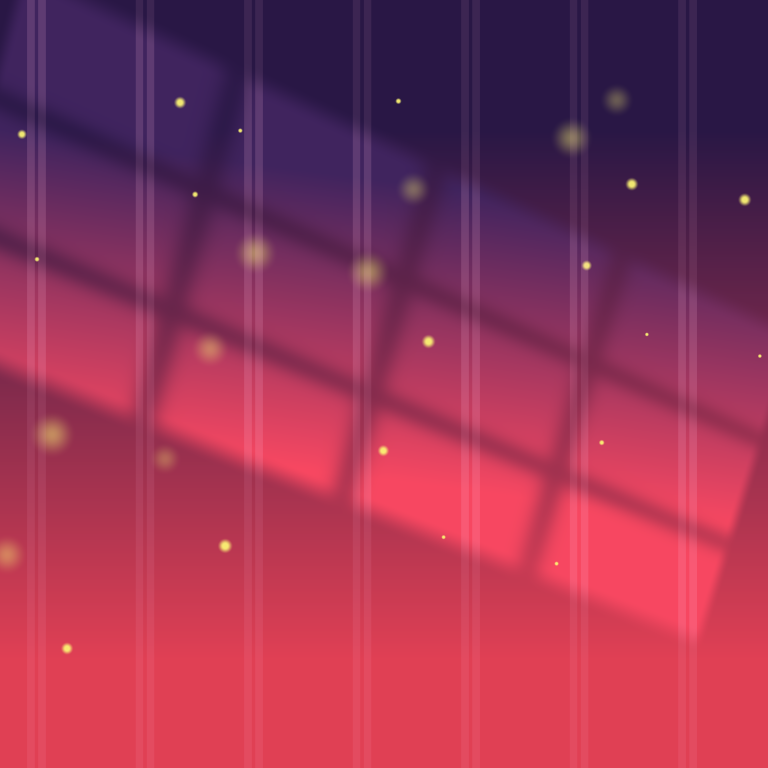
Reproduce this background procedurally as a WebGL 2 fragment shader.

```glsl
#version 300 es
precision highp float;
// Dusk-coloured wall: a slanted patch of window light, cut by soft mullion shadows,
// lies over a vertical gradient. Paired translucent stripes repeat across it, and
// fireflies are scattered by a low-discrepancy sequence. Canvas spans 0..1.

uniform vec2 u_resolution;
out vec4 outColor;

// Colours
const vec3 DUSK = vec3(0.16, 0.09, 0.27);
const vec3 CORAL = vec3(0.88, 0.25, 0.33);
const vec3 LIT_VIOLET = vec3(0.25, 0.14, 0.37);
const vec3 LIT_ROSE = vec3(0.97, 0.28, 0.38);
const vec3 STRIPE_TINT = vec3(1.0, 0.72, 0.86);
const vec3 FIREFLY = vec3(0.98, 0.95, 0.45);

// Gradient limits, measured down from the top
const vec2 WALL_RANGE = vec2(0.17, 0.86);
const vec2 LIT_RANGE = vec2(0.17, 0.56);
const float LIT_TILT = 0.13;

// Window light: edge lines as (offset, slope), then panes
const vec2 UPPER_EDGE = vec2(-0.052, 0.475);
const vec2 LOWER_EDGE = vec2(0.475, 0.395);
const float LEAN = 0.124;
const float FIRST_COLUMN = 0.0326;
const float COLUMN_STEP = 0.2865;
const float COLUMN_SHRINK = 0.0091;
const float COLUMNS = 4.0;
const float ROWS = 2.9;
const vec2 BAR_WIDTH = vec2(0.075, 0.11);
const float BAR_SHADE = 0.8;
const float EDGE_BLUR = 0.04;

// Stripe pairs
const float STRIPE_PERIOD = 0.1413;
const float STRIPE_CENTER = 0.0475;
const float STRIPE_OFFSET = 0.0072;
const float STRIPE_HALF_WIDTH = 0.0049;

// Fireflies
const int FIREFLY_COUNT = 27;
const vec2 FIREFLY_STEP = vec2(0.7549, 0.5698);
const vec2 FIREFLY_SPAN = vec2(0.13, 0.72);

// Soft dark bar along the nearest inner grid line
float barShadow(float cell, float lastLine, float width) {
  float d = (cell - clamp(round(cell), 1.0, lastLine)) / width;
  return 1.0 - BAR_SHADE * exp(-d * d);
}

// Slanted panes whose columns narrow to the right
float windowLight(vec2 p) {
  float upper = UPPER_EDGE.x + UPPER_EDGE.y * p.x;
  float lower = LOWER_EDGE.x + LOWER_EDGE.y * p.x;
  float v = (p.y - upper) / (lower - upper);
  float u = p.x + LEAN * v - FIRST_COLUMN;
  float root = sqrt(max(COLUMN_STEP * COLUMN_STEP - 4.0 * COLUMN_SHRINK * u, 0.0));
  float column = (COLUMN_STEP - root) / (2.0 * COLUMN_SHRINK);
  vec2 low = smoothstep(-EDGE_BLUR, EDGE_BLUR, vec2(column, v));
  vec2 high = smoothstep(-EDGE_BLUR, EDGE_BLUR, vec2(COLUMNS - column, 1.0 - v));
  float patchMask = low.x * low.y * high.x * high.y;
  return patchMask * barShadow(column, COLUMNS - 1.0, BAR_WIDTH.x)
                   * barShadow(v * ROWS, 2.0, BAR_WIDTH.y);
}

float stripePair(float x, float pixel) {
  float d = fract((x - STRIPE_CENTER) / STRIPE_PERIOD + 0.5) - 0.5;
  d = abs(abs(d * STRIPE_PERIOD) - STRIPE_OFFSET) - STRIPE_HALF_WIDTH;
  return 1.0 - smoothstep(-0.5 * pixel, 0.5 * pixel, d);
}

// Every third firefly is a wide haze, a bright dot or a tiny spark
vec3 addFireflies(vec3 color, vec2 p, float pixel) {
  for (int i = 0; i < FIREFLY_COUNT; i++) {
    vec2 r = fract(FIREFLY_STEP * float(i + 1) + vec2(0.46, 0.18));
    vec2 center = vec2(r.x, FIREFLY_SPAN.x + FIREFLY_SPAN.y * pow(r.y, 1.5));
    float vary = fract(float(i) * 0.618);
    int kind = i % 3;
    float radius = kind == 0 ? mix(0.022, 0.032, vary)
                 : kind == 1 ? mix(0.007, 0.011, vary) : mix(0.003, 0.005, vary);
    float core = kind == 0 ? 0.0 : 0.25 * radius;
    float opacity = kind == 0 ? mix(0.28, 0.48, vary) : 0.95;
    float glow = 1.0 - smoothstep(core, max(radius, pixel), distance(p, center));
    color = mix(color, FIREFLY, opacity * glow);
  }
  return color;
}

void main() {
  vec2 p = gl_FragCoord.xy / u_resolution;
  p.y = 1.0 - p.y;
  float pixel = 1.0 / min(u_resolution.x, u_resolution.y);

  // Wall gradient and the light lying on it
  float wallT = clamp((p.y - WALL_RANGE.x) / (WALL_RANGE.y - WALL_RANGE.x), 0.0, 1.0);
  float litY = p.y - LIT_TILT * p.x;
  float litT = clamp((litY - LIT_RANGE.x) / (LIT_RANGE.y - LIT_RANGE.x), 0.0, 1.0);
  float light = windowLight(p);
  vec3 color = mix(mix(DUSK, CORAL, wallT), mix(LIT_VIOLET, LIT_ROSE, litT), light);

  // Fireflies, then stripes that catch more of the light
  color = addFireflies(color, p, pixel);
  color = mix(color, STRIPE_TINT, stripePair(p.x, pixel) * (0.09 + 0.07 * light));
  outColor = vec4(color, 1.0);
}
```
